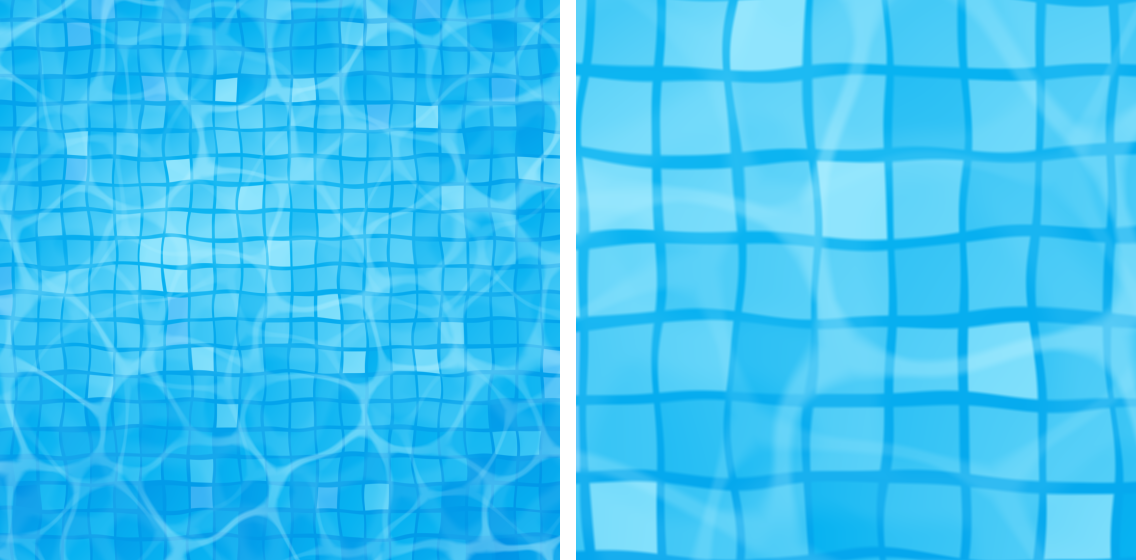
Left: the whole. Right: its middle third, enlarged.
A WebGL 1 fragment shader for this texture:

```glsl
precision highp float;
uniform vec2 u_resolution;

#define TILES vec2(22.3, 20.6)
#define TILE_SHIFT vec2(0.44, 0.17)
#define GROUT_HALF vec2(0.055, 0.075)
#define RIPPLE 0.0045
#define CAUSTIC_CELLS 6.2
#define CAUSTIC_WIDTH 0.075
#define CAUSTIC_GLOW 0.40
#define DEEP vec3(0.00, 0.57, 0.90)
#define WATER vec3(0.03, 0.70, 0.945)
#define SHALLOW vec3(0.54, 0.89, 0.99)
#define FOAM vec3(0.74, 0.95, 1.00)

float hash(vec2 p) {
  return fract(sin(dot(p, vec2(127.1, 311.7))) * 4375.85);
}

vec2 hash2(vec2 p) {
  return vec2(hash(p), hash(p + 37.3));
}

// Layered sines, roughly -1 to 1
float swell(vec2 p) {
  return 0.5 * sin(p.x + 1.7 * sin(p.y * 0.8))
       + 0.3 * sin(p.y * 1.7 - p.x * 0.9 + 2.0)
       + 0.2 * sin(p.x * 2.3 + p.y * 2.9 + 4.0);
}

vec2 bend(vec2 p) {
  return vec2(swell(p), swell(p.yx + 5.2));
}

// Distances to the three nearest cell points
vec3 nearest(vec2 p) {
  vec2 cell = floor(p);
  vec3 d = vec3(9.0);
  for (int j = -1; j <= 1; j++) {
    for (int i = -1; i <= 1; i++) {
      vec2 c = cell + vec2(float(i), float(j));
      float r = length(c + 0.1 + 0.8 * hash2(c) - p);
      if (r < d.x) d = vec3(r, d.xy);
      else if (r < d.y) d = vec3(d.x, r, d.y);
      else d.z = min(d.z, r);
    }
  }
  return d;
}

// Bright filaments that spread where three cells meet
float caustic(vec2 p, float width) {
  vec3 d = nearest(p + 0.16 * bend(p * 2.1));
  float knot = 1.0 - smoothstep(0.0, 0.35, d.z - d.x);
  float edge = width * (1.0 + 1.8 * knot);
  return 1.0 - smoothstep(edge * 0.25, edge * 1.25, d.y - d.x);
}

vec3 waterColor(float level) {
  vec3 low = mix(DEEP, WATER, clamp(level / 0.35, 0.0, 1.0));
  return mix(low, SHALLOW, clamp((level - 0.35) / 0.65, 0.0, 1.0));
}

void main() {
  vec2 uv = gl_FragCoord.xy / u_resolution;

  // Pool light: bright centre, deeper toward the rim
  vec2 fromCentre = (uv - vec2(0.46, 0.58)) / vec2(0.50, 0.30);
  float light = 0.24 + 0.46 * exp(-dot(fromCentre, fromCentre));
  light += 0.07 * swell(uv * 7.0 + 1.0) + 0.08 * smoothstep(0.0, 0.4, uv.y);
  light -= 0.10 * smoothstep(0.75, 1.0, uv.x) * (1.0 - uv.y);

  // Refracted tile grid
  vec2 wave = RIPPLE * bend(uv * 19.0) + 0.003 * bend(uv.yx * 34.0);
  vec2 grid = (uv + wave) * TILES + TILE_SHIFT;
  vec2 id = floor(grid);
  vec2 inTile = fract(grid);
  vec2 toEdge = min(inTile, 1.0 - inTile);
  vec2 soft = max(0.6 * TILES / u_resolution, vec2(0.03));
  vec2 halfLine = GROUT_HALF * (1.0 + 0.3 * swell(uv * 23.0));
  vec2 inside = smoothstep(halfLine - soft, halfLine + soft, toEdge);
  float tileMask = inside.x * inside.y;

  // Glaze differences between tiles
  float pick = hash(id + 11.0);
  float tone = light + 0.20 * (hash(id) - 0.45);
  tone += 0.32 * step(0.93, pick) - 0.13 * (1.0 - step(0.14, pick));
  tone += 0.07 * (inTile.x - inTile.y);
  vec3 tile = waterColor(tone);
  float violet = step(0.97, hash(id + 53.0));
  tile = mix(tile, vec3(0.36, 0.74, 0.98), 0.6 * violet);
  vec3 grout = waterColor(light * 0.50 - 0.03);
  vec3 color = mix(grout, tile, tileMask);

  // Broad faint folds of light
  vec2 tilted = mat2(0.8, 0.6, -0.6, 0.8) * uv;
  float folds = caustic(tilted * 8.0 + 3.0, 0.32);
  color = mix(color, FOAM, 0.10 * folds);

  // Main filaments and a thinner crossing layer
  float fade = 0.75 + 0.35 * swell(uv * 11.0 + 2.0);
  float mainNet = caustic(uv * CAUSTIC_CELLS + 8.0, CAUSTIC_WIDTH);
  float fineNet = caustic(tilted * CAUSTIC_CELLS * 0.8 + 21.0, CAUSTIC_WIDTH * 0.6);
  color = mix(color, FOAM, CAUSTIC_GLOW * fade * mainNet);
  color = mix(color, FOAM, CAUSTIC_GLOW * 0.55 * (1.4 - fade) * fineNet);

  gl_FragColor = vec4(color, 1.0);
}
```
